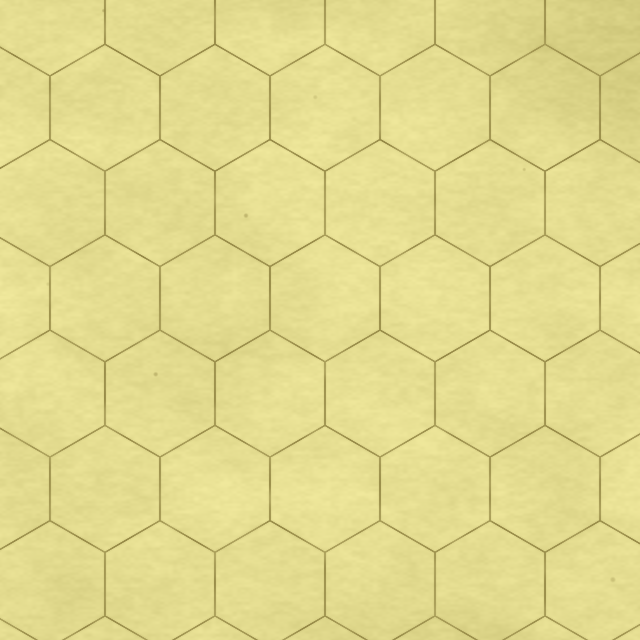
Write a Shadertoy shader that draws this pattern.

```glsl
const float HEX_WIDTH = 0.1719;
const vec2 HEX_ORIGIN = vec2(0.5078, 0.5339);
const float LINE_HALF_WIDTH = 0.0013;
const int SPECK_COUNT = 7;

const vec3 PAPER_SHADE = vec3(0.83, 0.80, 0.50);
const vec3 PAPER_LIGHT = vec3(0.93, 0.90, 0.60);
const vec3 INK = vec3(0.56, 0.51, 0.25);

float hash(vec2 p) {
    vec3 q = fract(vec3(p.xyx) * 0.1031);
    q += dot(q, q.yzx + 33.33);
    return fract((q.x + q.y) * q.z);
}

float valueNoise(vec2 p) {
    vec2 cell = floor(p);
    vec2 f = fract(p);
    f = f * f * (3.0 - 2.0 * f);
    float low = mix(hash(cell), hash(cell + vec2(1.0, 0.0)), f.x);
    float high = mix(hash(cell + vec2(0.0, 1.0)), hash(cell + 1.0), f.x);
    return mix(low, high, f.y);
}

float fbm(vec2 p) {
    float sum = 0.0;
    float weight = 0.5;
    for (int i = 0; i < 4; i++) {
        sum += weight * valueNoise(p);
        p = mat2(1.6, 1.2, -1.2, 1.6) * p + 17.3;
        weight *= 0.5;
    }
    return sum / 0.9375;
}

// Distance to the nearest edge of a pointy-top honeycomb with unit cell width
float honeycombEdge(vec2 p) {
    vec2 period = vec2(1.0, sqrt(3.0));
    vec2 a = mod(p + 0.5 * period, period) - 0.5 * period;
    vec2 b = mod(p, period) - 0.5 * period;
    vec2 q = abs(dot(a, a) < dot(b, b) ? a : b);
    return 0.5 - max(q.x, dot(q, 0.5 * period));
}

// Paper brightness: broad stains, cloudy mottling and short sideways fibres
float paperTone(vec2 uv) {
    float stains = valueNoise(uv * 4.0 + 31.0) - 0.5;
    float mottling = fbm(uv * vec2(9.0, 13.0) + 5.0) - 0.5;
    float fibres = valueNoise(uv * vec2(65.0, 140.0)) - 0.5;
    float grain = valueNoise(uv * vec2(150.0, 260.0) + 60.0) - 0.5;
    return 0.70 + 0.28 * stains + 0.65 * mottling + 0.32 * fibres + 0.22 * grain;
}

// Darkening in the upper right corner and along the bottom
float agedShading(vec2 uv) {
    float corner = 1.0 - smoothstep(0.0, 0.34, length((uv - vec2(1.0, 0.94)) * vec2(1.0, 1.1)));
    float foot = 1.0 - smoothstep(0.0, 0.22, uv.y);
    return 0.65 * corner + 0.22 * foot;
}

// Small scattered blemishes
float specks(vec2 uv, float pixel) {
    float cover = 0.0;
    for (int i = 0; i < SPECK_COUNT; i++) {
        float id = float(i);
        vec2 center = vec2(hash(vec2(id, 3.7)), hash(vec2(id, 11.2)));
        float radius = mix(0.0015, 0.0045, hash(vec2(id, 23.5)));
        float strength = mix(0.15, 0.5, hash(vec2(id, 41.9)));
        float disc = 1.0 - smoothstep(0.3 * radius, radius + pixel, length(uv - center));
        cover = max(cover, strength * disc);
    }
    return cover;
}

void mainImage(out vec4 fragColor, in vec2 fragCoord) {
    vec2 uv = fragCoord / iResolution.y;
    float pixel = 1.0 / iResolution.y;

    float tone = paperTone(uv) - agedShading(uv);
    vec3 color = mix(PAPER_SHADE, PAPER_LIGHT, clamp(tone, -0.35, 1.1));
    color = mix(color, INK, specks(uv, pixel));

    // Thin ink lines with uneven coverage and a faint halo
    float edge = honeycombEdge((uv - HEX_ORIGIN) / HEX_WIDTH) * HEX_WIDTH;
    float line = 1.0 - smoothstep(LINE_HALF_WIDTH - 0.5 * pixel, LINE_HALF_WIDTH + 0.5 * pixel, edge);
    float halo = 1.0 - smoothstep(0.0, 0.0045, edge);
    float coverage = mix(0.62, 0.95, valueNoise(uv * 45.0 + 8.0));
    color = mix(color, INK, max(line * coverage, 0.15 * halo));

    fragColor = vec4(color, 1.0);
}
```
